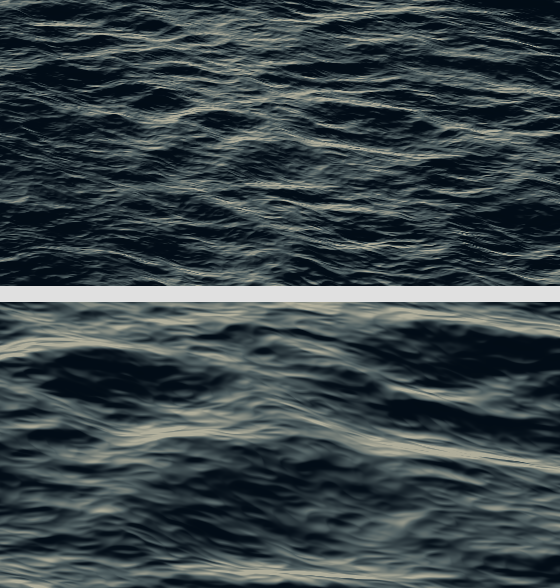
Top: the whole. Bottom: its middle third, enlarged.
Write a WebGL 1 fragment shader that draws this texture.

```glsl
precision highp float;
uniform vec2 u_resolution;

// Palette, from wave faces to sky glints
const vec3 DEEP  = vec3(0.006, 0.045, 0.083);
const vec3 SLATE = vec3(0.32, 0.38, 0.39);
const vec3 CREAM = vec3(0.64, 0.64, 0.575);

// Wave shape, in units of the canvas height
const vec2  BASE_FREQ  = vec2(1.6, 5.0);
const float BASE_AMP   = 0.03;
const float GAIN       = 0.48;
const float LACUNARITY = 1.8;
const float CREST_SOFT = 0.002;
const float CREST_TILT = 0.13;
const float WARP       = 0.3;
const float LIFT       = 1.6;
const int   SWELL_OCTAVES = 3;
const int   ALL_OCTAVES   = 6;

// Hidden surface search
const int   STEPS      = 24;
const float REACH_NEAR = 0.024;
const float REACH_FAR  = 0.062;

// Lighting
const vec2  SUN_SLOPE  = vec2(0.8, -1.0);
const float SLOPE_DEV  = 0.25;
const float EXPOSURE   = 0.68;
const float TONE_RANGE = 2.3;
const float GLOW       = 0.75;
const float GLOW_WIDTH = 0.7;
const float PATCHES    = 1.1;

vec2 hash22(vec2 p) {
  vec3 q = fract(p.xyx * vec3(0.1031, 0.1030, 0.0973));
  q += dot(q, q.yzx + 33.33);
  return fract((q.xx + q.yz) * q.zy) * 2.0 - 1.0;
}

float gradientNoise(vec2 p) {
  vec2 cell = floor(p);
  vec2 f = p - cell;
  vec2 w = f * f * (3.0 - 2.0 * f);
  float a = dot(hash22(cell), f);
  float b = dot(hash22(cell + vec2(1.0, 0.0)), f - vec2(1.0, 0.0));
  float c = dot(hash22(cell + vec2(0.0, 1.0)), f - vec2(0.0, 1.0));
  float d = dot(hash22(cell + 1.0), f - 1.0);
  return mix(mix(a, b, w.x), mix(c, d, w.x), w.y);
}

// Sharp-crested height field that shrinks with distance
float waveHeight(vec2 p, int octaves) {
  vec2 ground = vec2(p.x * (1.0 + 0.5 * p.y), p.y * (1.0 + 0.4 * p.y));
  ground.y += CREST_TILT * ground.x;
  vec2 q = ground * BASE_FREQ + 40.0;
  q.y += WARP * gradientNoise(q * 0.7 + 9.0);
  float amp = BASE_AMP / (1.0 + 0.8 * max(p.y, 0.0));
  float height = 0.0;
  float turn = 0.3;
  for (int i = 0; i < ALL_OCTAVES; i++) {
    if (i >= octaves) break;
    float n = gradientNoise(q);
    height += amp * (0.28 - 2.0 * sqrt(n * n + CREST_SOFT));
    float c = cos(turn);
    float s = sin(turn);
    q = mat2(c, s, -s, c) * q * LACUNARITY + 17.3;
    turn = -turn * 1.15;
    amp *= GAIN;
  }
  return height;
}

// Nearest water point seen at this place on the canvas
vec2 visiblePoint(vec2 view) {
  float stride = (REACH_NEAR + REACH_FAR) / float(STEPS);
  float y = view.y - REACH_NEAR;
  float lastGap = -stride;
  for (int i = 0; i <= STEPS; i++) {
    float gap = y + LIFT * waveHeight(vec2(view.x, y), SWELL_OCTAVES) - view.y;
    if (gap >= 0.0) {
      y -= stride * gap / max(gap - lastGap, 0.0001);
      break;
    }
    lastGap = gap;
    y += stride;
  }
  return vec2(view.x, y);
}

vec3 waterColor(float tone) {
  vec3 low = mix(DEEP, SLATE, clamp(tone / 0.53, 0.0, 1.0));
  return mix(low, CREAM, clamp((tone - 0.53) / 0.47, 0.0, 1.15));
}

void main() {
  vec2 view = gl_FragCoord.xy / u_resolution.y;
  view.x -= 0.5 * u_resolution.x / u_resolution.y;
  vec2 p = visiblePoint(view);

  // Surface slope from finite differences
  vec2 e = vec2(0.003, 0.0);
  float h = waveHeight(p, ALL_OCTAVES);
  vec2 slope = vec2(waveHeight(p + e.xy, ALL_OCTAVES) - h,
                    waveHeight(p + e.yx, ALL_OCTAVES) - h) / e.x;

  // Sky light: central glow band and broad patches
  float band = (view.x - 0.15 + 0.25 * view.y) / GLOW_WIDTH;
  float sky = GLOW * (exp(-band * band) - 0.55);
  sky += PATCHES * gradientNoise(view * vec2(1.8, 4.0) + 5.0);

  float tone = (dot(slope, SUN_SLOPE) / SLOPE_DEV + sky + EXPOSURE) / TONE_RANGE;
  tone = 0.5 * (tone + sqrt(tone * tone + 0.004));
  gl_FragColor = vec4(waterColor(tone), 1.0);
}
```
